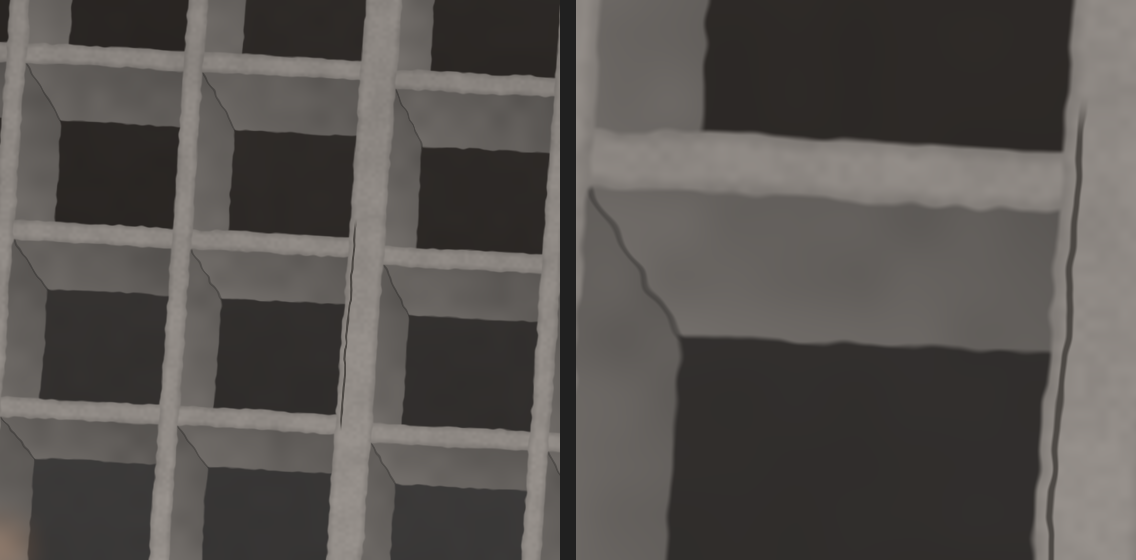
Left, the full canvas; right, a detail of the centre.
This pattern is drawn by a three.js fragment shader. Its source:

```glsl
// Tilted lattice of pale bars with deep square cells, about three across and down.
// A sheared grid gives the bars; each cell shows a left wall, a top wall and a dark
// opening whose depth shrinks along the grid. Two panels meet at one wide bar.
varying vec2 vUv;

const vec2 PITCH = vec2(0.3184, 0.3168);
const vec2 FIRST_BAR = vec2(0.0360, 0.0920);  // centre lines of the first bars
const float HALF_BAR = 0.0176;
const float SEAM_X = 0.685;                   // where the second panel begins
const vec2 PANEL_SHIFT = vec2(0.0273, 0.0117);
const float SOFT = 0.0022;
const vec3 STONE = vec3(1.035, 0.995, 0.96);  // warm grey tint

float hash(vec2 p) {
  return fract(sin(dot(p, vec2(127.1, 311.7))) * 43758.5453);
}

float noise(vec2 p) {
  vec2 i = floor(p);
  vec2 f = fract(p);
  f = f * f * (3.0 - 2.0 * f);
  float low = mix(hash(i), hash(i + vec2(1.0, 0.0)), f.x);
  float high = mix(hash(i + vec2(0.0, 1.0)), hash(i + vec2(1.0, 1.0)), f.x);
  return mix(low, high, f.y);
}

float fill(float d) {
  return smoothstep(-SOFT, SOFT, d);
}

float line(float d, float halfWidth) {
  return 1.0 - smoothstep(halfWidth - SOFT * 0.5, halfWidth + SOFT * 0.5, abs(d));
}

// Tilts the grid: bars lean left on the way down and sink to the right.
vec2 shear(vec2 p) {
  return vec2(p.x + 0.071 * p.y, p.y - 0.053 * p.x);
}

// Small uneven offsets that roughen the edges.
vec2 roughness(vec2 p) {
  vec2 fine = vec2(noise(p * 75.0), noise(p * 75.0 + 31.0)) - 0.5;
  vec2 broad = vec2(noise(p * 17.0 + 7.0), noise(p * 17.0 + 53.0)) - 0.5;
  return fine * 0.0035 + broad * 0.003;
}

// Walls and opening of one cell; f runs from its upper left inner corner.
vec3 cellColor(vec2 f, vec2 id, vec2 size, float grain) {
  vec2 depth = vec2(0.072 - 0.008 * id.x - 0.003 * id.y, 0.100 - 0.0145 * id.y);
  vec2 t = clamp(f / size, 0.0, 1.0);

  // Walls meet along the diagonal between outer and inner corners
  float ridge = (f.x * depth.y - f.y * depth.x) / length(depth);
  float leftTone = mix(0.355, 0.425, t.y) - 0.03 * f.x / depth.x;
  float topTone = mix(0.395, 0.335, t.x) + 0.03 * f.y / depth.y;
  float tone = mix(leftTone, topTone, fill(ridge));
  tone -= 0.09 * line(ridge, 0.0015);
  tone += 0.035 * (grain - 0.5) + 0.02 * (hash(id + 4.0) - 0.5);

  // Opening: warm and black above, cooler and paler below
  vec3 dark = mix(vec3(0.172, 0.157, 0.147), vec3(0.222, 0.216, 0.213),
                  smoothstep(-0.2, 2.2, id.y));
  dark += 0.018 * (hash(id + 9.0) - 0.5) + 0.012 * (0.5 - t.y);
  dark += 0.008 * (grain - 0.5);
  float opening = fill(min(f.x - depth.x, f.y - depth.y));
  return mix(tone * STONE, dark, opening);
}

// Bar face, dimmer at its rims and mottled; d is the depth inside the bar.
vec3 barColor(float d, float grain, float speckle, float height) {
  float tone = mix(0.49, 0.545, smoothstep(0.0, 0.011, d));
  tone *= mix(0.95, 1.02, height);
  return (tone + 0.035 * (grain - 0.5) + 0.025 * (speckle - 0.5)) * STONE;
}

void main() {
  vec2 p = vec2(vUv.x, 1.0 - vUv.y);
  vec2 grid = shear(p);
  vec2 g = grid + roughness(p);
  float grain = noise(p * 28.0);
  float speckle = noise(p * 150.0);

  // The second panel is shifted, so the shared bar becomes wider
  float secondPanel = step(SEAM_X, g.x);
  vec2 q = g - PANEL_SHIFT * secondPanel - FIRST_BAR + HALF_BAR;
  vec2 id = floor(q / PITCH);
  vec2 f = q - id * PITCH - 2.0 * HALF_BAR;
  vec2 size = PITCH - 2.0 * HALF_BAR;

  // Signed distances to the bars, measured from bar centre lines
  vec2 centred = mod(q - HALF_BAR + 0.5 * PITCH, PITCH) - 0.5 * PITCH;
  vec2 inBar = HALF_BAR - abs(centred);
  float wideBar = 0.0319 - abs(g.x - 0.6850);
  inBar.x = max(inBar.x, wideBar);

  // Cell index is taken past the bar centre so both rims blend cleanly
  vec2 cell = floor((q - HALF_BAR) / PITCH);
  f = q - HALF_BAR - cell * PITCH - HALF_BAR;
  vec3 color = cellColor(f, cell, size, grain);

  // Horizontal bars first, upright bars over them
  color = mix(color, barColor(inBar.y, grain, speckle, p.y), fill(inBar.y));
  color = mix(color, barColor(inBar.x, grain, speckle, p.y) * 1.01, fill(inBar.x));

  // Open groove along part of the wide bar
  float span = smoothstep(0.355, 0.385, grid.y) * (1.0 - smoothstep(0.715, 0.740, grid.y));
  float groove = line(g.x - 0.6630, 0.0019) * span;
  color = mix(color, vec3(0.25, 0.235, 0.22), groove * 0.85);

  // Faint warm light in the lower left corner
  float glow = 1.0 - smoothstep(0.0, 0.10, length(p - vec2(0.0, 0.98)));
  color += vec3(0.13, 0.07, 0.03) * glow;

  gl_FragColor = vec4(color, 1.0);
}
```
